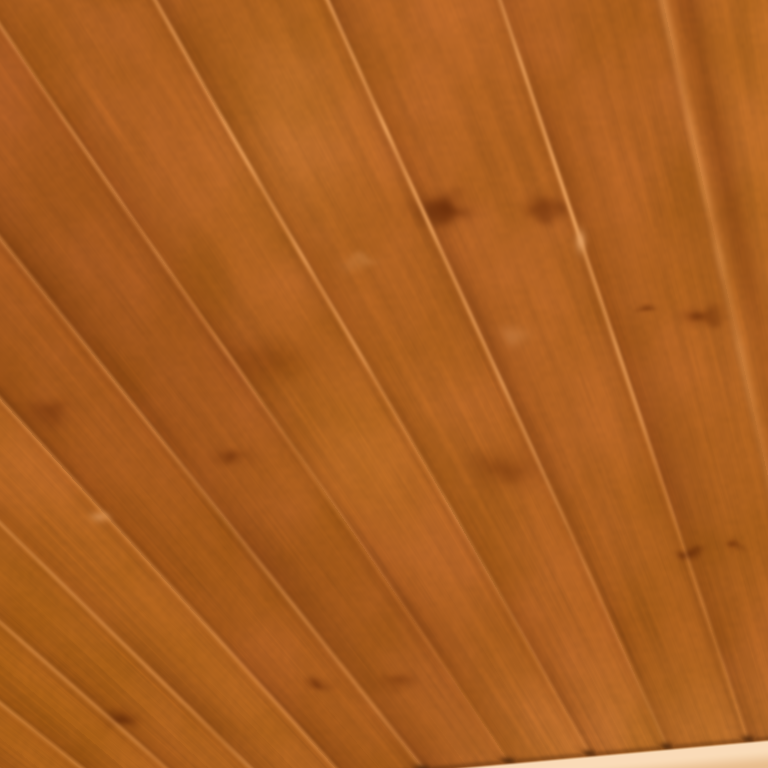
Reproduce this texture procedurally as a Shadertoy shader.

```glsl
// A ceiling of varnished pine boards running in perspective to a pale trim.
// A board coordinate is solved from the converging seams; grain, grooves,
// seam highlights and knots are then layered on top of it.

float hash(vec2 p) {
    p = fract(p * vec2(123.34, 345.45));
    p += dot(p, p + 34.23);
    return fract(p.x * p.y);
}

float noise(vec2 p) {
    vec2 i = floor(p), f = fract(p);
    f = f * f * (3.0 - 2.0 * f);
    return mix(mix(hash(i), hash(i + vec2(1, 0)), f.x),
               mix(hash(i + vec2(0, 1)), hash(i + vec2(1, 1)), f.x), f.y);
}

float fbm(vec2 p) {
    float sum = 0.0, gain = 0.5;
    for (int i = 0; i < 4; i++) {
        sum += gain * noise(p);
        p = p * 2.03 + 17.7;
        gain *= 0.5;
    }
    return sum;
}

// Soft elliptical spot
float spot(vec2 p, vec2 centre, vec2 radius) {
    vec2 q = (p - centre) / radius;
    return exp(-dot(q, q));
}

// Board coordinate: whole numbers lie on seams and grow to the left
float boardCoord(vec2 p) {
    float spacing = 0.2245 - 0.1145 * p.y;
    float m = (0.651 + 0.335 * p.y - p.x) / spacing;
    float bow = 0.014 * smoothstep(0.1, 0.8, p.y) * exp(-0.5 * (m - 2.4) * (m - 2.4));
    bow -= 0.013 * smoothstep(-0.3, -1.0, m);
    return m + bow / spacing;
}

// Knots: centre, radius, strength
const vec4 knots[12] = vec4[12](
    vec4(0.580, 0.271, 0.030, 0.75), vec4(0.714, 0.274, 0.025, 0.55),
    vec4(0.912, 0.410, 0.022, 0.60), vec4(0.838, 0.400, 0.009, 0.45),
    vec4(0.660, 0.610, 0.038, 0.38), vec4(0.300, 0.592, 0.020, 0.50),
    vec4(0.415, 0.892, 0.016, 0.55), vec4(0.155, 0.933, 0.019, 0.60),
    vec4(0.065, 0.538, 0.028, 0.42), vec4(0.896, 0.716, 0.012, 0.60),
    vec4(0.958, 0.714, 0.010, 0.50), vec4(0.515, 0.890, 0.020, 0.35));

void mainImage(out vec4 fragColor, in vec2 fragCoord) {
    vec2 p = fragCoord / iResolution.xy;
    p.y = 1.0 - p.y; // measured downward from the top edge
    float pixel = 1.0 / iResolution.y;

    float m = boardCoord(p);
    float board = floor(m), seam = floor(m + 0.5);
    float slope = 0.335 + 0.1145 * seam;
    // Signed distance to the nearest seam, positive on its right
    float s = (seam - m) * (0.2245 - 0.1145 * p.y) / sqrt(1.0 + slope * slope);

    // Board tints and broad patches of light
    vec3 col = vec3(0.685, 0.380, 0.125);
    col = mix(col, vec3(0.625, 0.325, 0.105), 0.85 * exp(-(board - 3.3) * (board - 3.3))
              * (1.0 - 0.5 * smoothstep(0.7, 1.0, p.y)));
    col += (hash(vec2(board + 9.0, 3.0)) - 0.5) * vec3(0.020, 0.018, 0.010);
    col = mix(col, vec3(0.69, 0.39, 0.085), 0.6 * spot(p, vec2(0.0, 1.0), vec2(0.35)));
    col += vec3(0.045, 0.045, 0.035) * spot(p, vec2(0.38, 0.16), vec2(0.09, 0.16));
    col += vec3(0.035, 0.035, 0.005) * spot(p, vec2(0.47, 0.59), vec2(0.11));
    col += vec3(0.030, 0.030, 0.010) * spot(p, vec2(1.02, 0.1), vec2(0.1, 0.5));
    col += vec3(0.050, 0.055, 0.045) * smoothstep(0.80, 1.0, p.y) * smoothstep(0.5, 0.8, p.x);
    col -= vec3(0.050, 0.045, 0.020) * spot(p, vec2(0.35, 0.47), vec2(0.05, 0.025));

    // Blotches, long grain and fine speckle
    float blotch = fbm(p * 9.0 + board * 5.3) - 0.47;
    float grain = fbm(vec2(m * 17.0, p.y * 5.0 + board * 7.1)) - 0.47;
    float speckle = noise(p * 150.0) - 0.5;
    col *= 1.0 + 0.17 * blotch + 0.14 * grain + 0.035 * speckle;
    col.b += 0.07 * blotch;

    // Knots with ragged rims
    vec2 warp = 0.016 * vec2(noise(p * 45.0) - 0.5, noise(p * 45.0 + 40.0) - 0.5);
    float dark = 0.0;
    for (int i = 0; i < 12; i++) {
        vec4 k = knots[i];
        dark = max(dark, k.w * spot(p + warp, k.xy, k.z * vec2(1.0, 0.55)));
    }
    col = mix(col, vec3(0.40, 0.16, 0.025), dark);

    // Shaded groove right of each seam, set further out on the last one
    float lastSeam = step(seam, -0.5);
    float away = s - 0.030 * lastSeam;
    float groove = smoothstep(-0.002, 0.005, s) * exp(-max(s, 0.0) / 0.020);
    groove = mix(groove, 0.8 * exp(-away * away / 0.0003), lastSeam);
    float rim = exp(-pow((s + 0.007) / 0.005, 2.0));
    float shade = 0.65 + 0.7 * noise(vec2(p.y * 11.0, seam * 3.7));
    col *= 1.0 - (0.21 * groove + 0.06 * rim) * shade * vec3(0.75, 1.0, 1.35);

    // Thin light along the seam, fading down the room
    float shine = mix(0.72, 0.36, smoothstep(1.5, 3.0, seam)) * (1.0 - 0.5 * lastSeam);
    shine *= 1.0 - 0.78 * smoothstep(0.3, 0.9, p.y) * step(seam, 3.5);
    shine *= 0.6 + 0.6 * noise(vec2(p.y * 24.0, seam * 5.1));
    float width = 0.0028 + 0.5 * pixel + 0.004 * lastSeam;
    col = mix(col, vec3(0.90, 0.61, 0.34), shine * exp(-s * s / (width * width)));

    // Small glints in the varnish
    float glint = 0.7 * spot(p, vec2(0.756, 0.314), vec2(0.007, 0.014))
                + 0.5 * spot(p, vec2(0.130, 0.673), vec2(0.012, 0.007))
                + 0.25 * spot(p + warp, vec2(0.470, 0.342), vec2(0.016, 0.010))
                + 0.25 * spot(p + warp, vec2(0.671, 0.437), vec2(0.016, 0.012));
    col = mix(col, vec3(0.90, 0.64, 0.40), glint);

    // Pale trim with dark notches where the seams meet it
    float trim = p.y - 0.995 + 0.09 * (p.x - 0.65);
    float notch = spot(vec2(s, trim), vec2(0.0, -0.003), vec2(0.009, 0.006));
    float edge = exp(-pow((trim + 0.002) / 0.004, 2.0));
    col = mix(col, vec3(0.30, 0.15, 0.04), max(0.8 * notch, 0.35 * edge) * step(0.5, p.x));
    vec3 cream = mix(vec3(0.98, 0.86, 0.72), vec3(0.91, 0.74, 0.55), smoothstep(0.012, 0.035, trim));
    col = mix(col, cream, smoothstep(-pixel, pixel + 0.002, trim));

    fragColor = vec4(clamp(col, 0.0, 1.0), 1.0);
}
```
